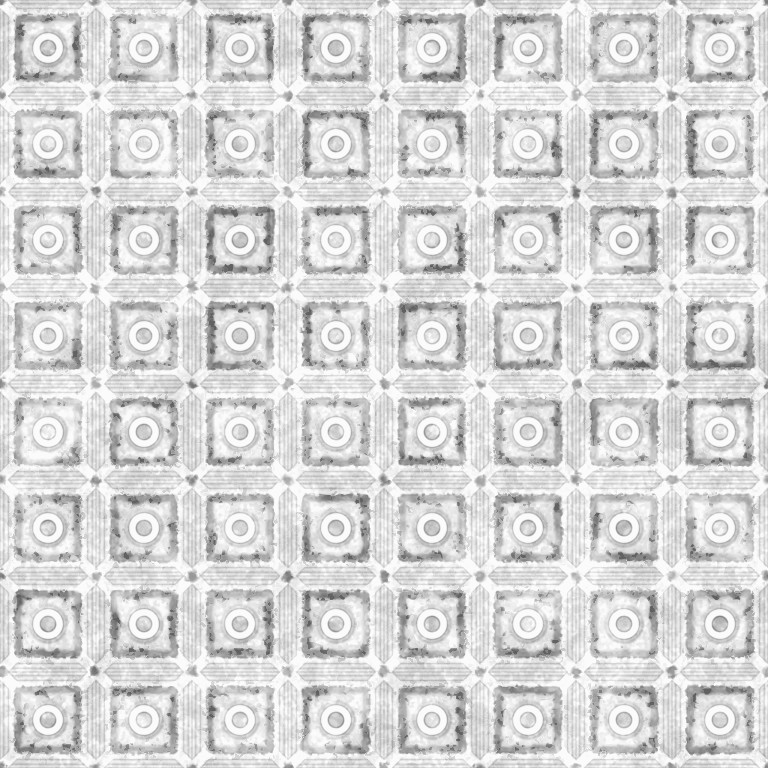
Reproduce this texture map procedurally as a three.js fragment shader.

```glsl
// Worn pale ceiling panels: framed square coffers with round bosses, pointed rails and dark corner pins.
varying vec2 vUv;

const float TILES = 8.0;          // panels across and down
const float BLOTCH_CELLS = 22.0;  // noise cells across the canvas
const float PATCH_CELLS = 90.0;
const float GRAIN_CELLS = 256.0;
const float COFFER_HALF = 0.345;  // sizes in panel units
const float COFFER_ROUND = 0.055;
const float GROOVE_WIDTH = 0.075;
const float RAIL_HALF = 0.09;
const float RAIL_TIP = 0.085;
const float PIN_RADIUS = 0.05;
const float RING_INNER = 0.087;
const float RING_OUTER = 0.155;
const float HALO_OUTER = 0.205;
const float EDGE = 0.008;
const float BASE = 0.94;
const float RAIL_TONE = 0.875;
const float GROOVE_DARK = 0.27;
const float PIN_DARK = 0.40;

vec3 hash3(vec2 p) {
  vec3 h = fract(p.xyx * vec3(0.1031, 0.1030, 0.0973));
  h += dot(h, h.yxz + 33.33);
  return fract((h.xxy + h.yzz) * h.zyx);
}

// Smooth cellular noise that wraps at the canvas edges.
float cellNoise(vec2 uv, float cells) {
  vec2 p = uv * cells;
  vec2 base = floor(p);
  float sum = 0.0;
  float weight = 0.0;
  for (int y = -1; y <= 1; y++) {
    for (int x = -1; x <= 1; x++) {
      vec2 cell = base + vec2(float(x), float(y));
      vec3 h = hash3(mod(cell, cells) + cells);
      vec2 away = cell + h.xy - p;
      float w = exp(-6.0 * dot(away, away));
      sum += w * h.z;
      weight += w;
    }
  }
  return sum / weight;
}

float line(float x, float at, float width) {
  float t = (x - at) / width;
  return exp(-t * t);
}

float inside(float d, float soft) {
  return 1.0 - smoothstep(-soft, soft, d);
}

float roundedBox(vec2 a, float halfSize, float radius) {
  vec2 e = a - halfSize + radius;
  return length(max(e, 0.0)) + min(max(e.x, e.y), 0.0) - radius;
}

void main() {
  vec2 p = vUv * TILES;
  vec2 q = fract(p) - 0.5;
  vec2 a = abs(q);
  vec3 panel = hash3(mod(floor(p), TILES) + 7.0);
  float blotch = cellNoise(vUv, BLOTCH_CELLS);
  float wear = cellNoise(vUv, PATCH_CELLS);
  float grain = cellNoise(vUv, GRAIN_CELLS);
  float ragged = (wear - 0.5) * 0.035 + (grain - 0.5) * 0.035;
  float tone = BASE;

  // Pointed rails with grooves between the panels
  vec2 fromGrid = 0.5 - a;
  float across = min(fromGrid.x, fromGrid.y);
  float along = max(fromGrid.x, fromGrid.y);
  float rail = max(across - RAIL_HALF, (RAIL_TIP + across - along) * 0.707);
  float onRail = inside(rail, EDGE);
  tone = mix(tone, RAIL_TONE, onRail);
  tone -= 0.10 * line(rail, 0.0, 0.009);
  tone += onRail * (0.05 * line(across, 0.065, 0.014) - 0.08 * line(across, 0.038, 0.010)
    + 0.05 * line(across, 0.018, 0.010) - 0.06 * line(across, 0.0, 0.008));

  // White crossed arms and a dark pin at each corner
  float arm = inside(along - across - RAIL_TIP, 0.012) * inside(across - 0.14, 0.02);
  tone += 0.05 * arm;
  float pin = length(fromGrid) + ragged;
  tone -= PIN_DARK * inside(pin - PIN_RADIUS, 0.03) * mix(0.7, 1.2, blotch);

  // Dirty groove around the coffer
  float coffer = roundedBox(a, COFFER_HALF, COFFER_ROUND);
  float worn = coffer + ragged;
  float groove = smoothstep(-GROOVE_WIDTH - 0.025, -GROOVE_WIDTH + 0.022, worn) * inside(worn, 0.014);
  float dirt = mix(0.55, 1.25, blotch) * mix(0.75, 1.25, wear) * mix(0.85, 1.15, panel.x);
  tone -= GROOVE_DARK * groove * dirt;
  tone -= 0.06 * line(coffer, 0.0, 0.010);
  tone += 0.03 * line(coffer, 0.025, 0.014);
  tone -= 0.07 * line(coffer, -GROOVE_WIDTH, 0.05) * blotch;

  // Round boss: shaded halo, clean ring, mottled middle
  float r = length(q);
  float halo = inside(r - HALO_OUTER, 0.02) * smoothstep(RING_OUTER - EDGE, RING_OUTER + EDGE, r);
  float shade = 0.8 + 0.4 * dot(q, vec2(0.7, -0.7)) / max(r, 0.01);
  tone -= halo * 0.09 * shade + 0.07 * shade * line(r, HALO_OUTER - 0.01, 0.015);
  float disc = inside(r - RING_INNER, EDGE);
  float ring = inside(r - RING_OUTER, EDGE) - disc;
  tone -= disc * mix(0.03, 0.13, panel.y) * (0.4 + 1.2 * wear);
  tone += 0.06 * ring;
  tone -= 0.16 * line(r, RING_INNER - 0.008, 0.010) + 0.13 * line(r, RING_OUTER + 0.006, 0.010);

  // Stains, grain and chipped specks
  float clean = 1.0 - 0.75 * ring;
  float nearGroove = line(coffer, -0.035, 0.09);
  float speck = smoothstep(0.58, 0.78, grain) * smoothstep(0.42, 0.68, wear);
  tone += clean * ((blotch - 0.5) * -0.08 + (wear - 0.5) * -0.06 + (grain - 0.5) * 0.13);
  tone -= clean * speck * (0.07 + 0.20 * nearGroove);
  gl_FragColor = vec4(vec3(clamp(tone, 0.38, 0.985)), 1.0);
}
```
